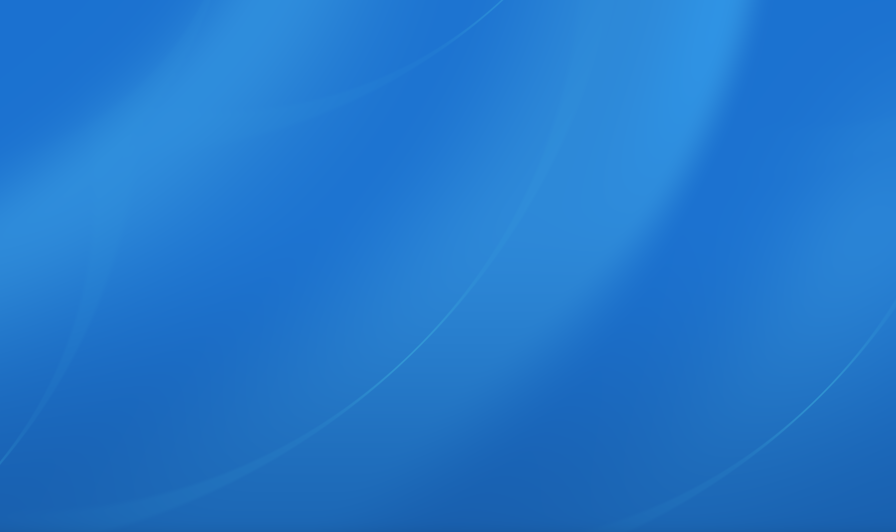
This background is drawn by a Shadertoy shader. Its source:

```glsl
// Soft blue backdrop: broad curved light bands over a vertical blue gradient,
// crossed by thin circular streaks that taper to a bright pinch.
// Bands follow parabolas that bend left as they fall; streaks are arcs.

#define ASPECT 1.684
#define DEEP_BLUE vec3(0.107, 0.445, 0.815)
#define FLOOR_BLUE vec3(0.096, 0.370, 0.675)
#define BAND_BLUE vec3(0.185, 0.545, 0.850)
#define CREST_BLUE vec3(0.185, 0.585, 0.905)
#define STREAK_CYAN vec3(0.250, 0.720, 0.880)
#define STREAK_GLOW 0.085
#define PINCH_GLOW 0.38
#define STREAK_SPREAD 0.07

// Approximate signed distance to a falling parabola, positive on its right
float parabolaDistance(vec2 p, float topX, float slope, float bend) {
    float drop = 1.0 - p.y;
    float curveX = topX - slope * drop - bend * drop * drop;
    float tangent = slope + 2.0 * bend * drop;
    return (p.x - curveX) / sqrt(1.0 + tangent * tangent);
}

// Bell with a separate width on each side
float bell(float d, float leftWidth, float rightWidth) {
    float s = d / (d < 0.0 ? leftWidth : rightWidth);
    return exp(-s * s);
}

// Arc streak: thin and bright at the pinch angle, wide and faint away from it
float streak(vec2 p, vec2 center, float radius, float pinchAngle, float reach) {
    vec2 q = p - center;
    float turn = atan(q.y, q.x) - pinchAngle;
    float halfWidth = 0.0015 + STREAK_SPREAD * turn * turn;
    float soft = 0.5 / iResolution.y + 0.3 * halfWidth;
    float d = abs(length(q) - radius);
    float body = 1.0 - smoothstep(halfWidth - soft, halfWidth + soft, d);
    float fade = 1.0 - smoothstep(0.35 * reach, reach, abs(turn));
    return body * fade * (STREAK_GLOW + PINCH_GLOW * exp(-turn * turn / 0.012));
}

void mainImage(out vec4 fragColor, in vec2 fragCoord) {
    vec2 p = fragCoord / iResolution.xy * vec2(ASPECT, 1.0);

    // Vertical gradients for the shade and for the lit bands
    float height = smoothstep(-0.10, 0.62, p.y);
    vec3 shade = mix(FLOOR_BLUE, DEEP_BLUE, height);
    vec3 lit = mix(FLOOR_BLUE + vec3(0.01, 0.03, 0.03), BAND_BLUE, height);

    // Left band, with a soft tail on its right
    float leftD = parabolaDistance(p, 0.504, 0.594, 1.09);
    float leftBand = bell(leftD, 0.11, 0.19);

    // Central band: soft left flank, crisp right edge
    float edgeD = parabolaDistance(p, 1.425, 0.212, 0.464);
    float edgeSoftness = mix(0.13, 0.06, smoothstep(0.2, 0.7, p.y));
    float centralBand = smoothstep(-0.58, -0.24, edgeD)
                      * (1.0 - smoothstep(-edgeSoftness, 0.5 * edgeSoftness, edgeD));

    // Right band, fading towards the top
    float rightBand = bell(edgeD - 0.33, 0.15, 0.20)
                    * (1.0 - smoothstep(0.50, 1.05, p.y));

    float light = 0.95 * leftBand + 0.90 * centralBand + 0.75 * rightBand;
    vec3 color = mix(shade, lit, min(light, 1.0));

    // Bright crests on the two upper bands
    float upper = smoothstep(0.45, 0.95, p.y);
    float crest = bell(edgeD + 0.065, 0.10, 0.045) * upper
                + 0.35 * bell(leftD, 0.07, 0.09) * smoothstep(0.35, 0.8, p.y);
    color = mix(color, CREST_BLUE, 0.8 * crest);

    // Long central and right streaks
    float streaks = streak(p, vec2(-0.057, 1.189), 1.191, -0.80, 0.85);
    streaks += streak(p, vec2(0.752, 1.046), 1.117, -0.785, 0.60);

    // Fainter streaks at the left and along the top
    streaks += 0.8 * streak(p, vec2(-0.719, 0.727), 0.935, -0.78, 1.00);
    streaks += 0.7 * streak(p, vec2(0.314, 1.684), 0.930, -0.83, 0.90);
    streaks += 0.5 * streak(p, vec2(1.404, 1.658), 0.943, -0.72, 1.00);
    streaks += 0.5 * streak(p, vec2(-0.263, 1.285), 0.712, -0.15, 1.30);
    color = mix(color, STREAK_CYAN, min(streaks, 1.0));

    // Slight shadow along the lower border
    color *= 1.0 - 0.06 * exp(-p.y / 0.012);
    fragColor = vec4(color, 1.0);
}
```
